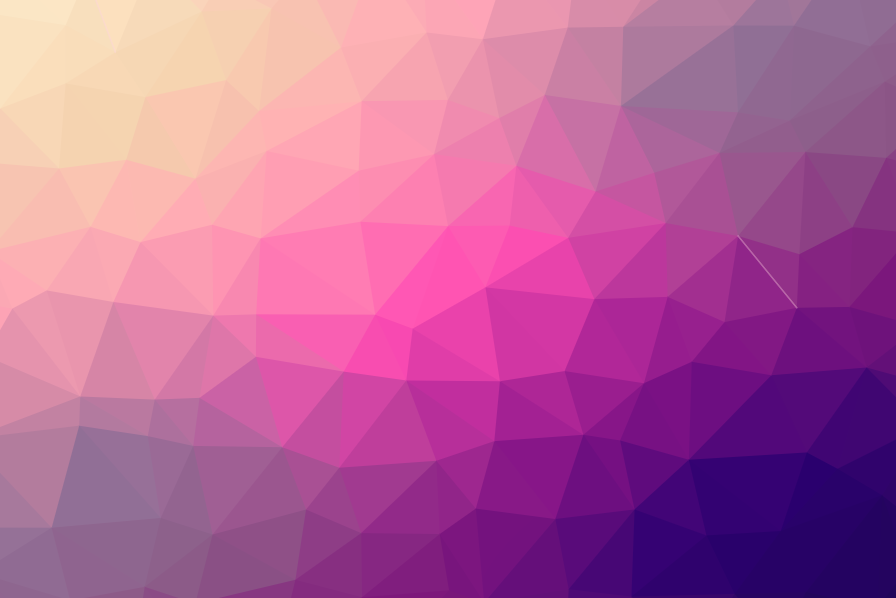
This background is drawn by a Shadertoy shader. Its source:

```glsl
// A low-poly mesh of flat facets running from cream through hot pink to navy.
// A strongly jittered grid is cut into well-shaped triangles, and each one takes the
// colour of a smooth two-axis gradient at its centroid; edges blend by coverage.

const vec2 GRID = vec2(12.4, 8.6);       // cells across the canvas
const vec2 GRID_SHIFT = vec2(0.1, 0.834);

float hash(vec2 p) {
    return fract(sin(dot(p, vec2(127.1, 311.7))) * 43758.5453);
}

// Mesh vertex: jitter stays below half a cell, so cells never cross
vec2 vertex(vec2 id) {
    vec2 jitter = vec2(hash(id), hash(id + 37.4)) - 0.5;
    return id + vec2(0.74, 0.64) * jitter;
}

// Moves a colour towards the next stop while t goes from a to b
vec3 toStop(vec3 colour, vec3 next, float a, float b, float t) {
    return mix(colour, next, clamp((t - a) / (b - a), 0.0, 1.0));
}

// Smooth colour field over the canvas
vec3 gradient(vec2 uv) {
    float t = 0.5 * (uv.x + 1.0 - uv.y);  // top left to bottom right
    float side = abs(uv.x + uv.y - 1.0);  // distance from that diagonal

    // Vivid ramp along the diagonal
    vec3 core = vec3(0.99, 0.91, 0.78);
    core = toStop(core, vec3(0.96, 0.82, 0.68), 0.00, 0.18, t);
    core = toStop(core, vec3(1.00, 0.66, 0.70), 0.18, 0.30, t);
    core = toStop(core, vec3(1.00, 0.49, 0.70), 0.30, 0.40, t);
    core = toStop(core, vec3(1.00, 0.30, 0.70), 0.40, 0.50, t);
    core = toStop(core, vec3(0.76, 0.18, 0.62), 0.50, 0.60, t);
    core = toStop(core, vec3(0.49, 0.07, 0.52), 0.60, 0.71, t);
    core = toStop(core, vec3(0.17, 0.00, 0.44), 0.71, 0.84, t);
    core = toStop(core, vec3(0.13, 0.02, 0.35), 0.84, 1.00, t);

    // Muted mauve ramp towards the two other corners
    vec3 mauve = vec3(1.00, 0.63, 0.72);
    mauve = toStop(mauve, vec3(0.79, 0.52, 0.64), 0.25, 0.36, t);
    mauve = toStop(mauve, vec3(0.57, 0.44, 0.59), 0.36, 0.46, t);
    mauve = toStop(mauve, vec3(0.55, 0.35, 0.53), 0.46, 0.59, t);
    mauve = toStop(mauve, vec3(0.50, 0.10, 0.48), 0.59, 0.72, t);

    return mix(core, mauve, smoothstep(0.1, 0.7, side));
}

float cross2(vec2 a, vec2 b) {
    return a.x * b.y - a.y * b.x;
}

// Signed distance to the line a-b, positive on its left
float edge(vec2 p, vec2 a, vec2 b) {
    return cross2(normalize(b - a), p - a);
}

// Facet colour in rgb, coverage of the pixel in a (colour premultiplied)
vec4 facet(vec2 p, vec2 a, vec2 b, vec2 c, float pixel) {
    float inside = min(edge(p, a, b), min(edge(p, b, c), edge(p, c, a)));
    float cover = clamp(inside / pixel + 0.5, 0.0, 1.0);
    vec2 centre = (a + b + c) / 3.0;
    float shade = hash(floor(centre * 50.0)) - 0.5;
    vec2 uv = (centre - GRID_SHIFT) / GRID;
    vec3 colour = gradient(uv + shade * vec2(0.02, -0.02)) * (1.0 + 0.02 * shade);
    return vec4(colour, 1.0) * cover;
}

// True when the angles at b and d add up to over half a turn (Delaunay test)
bool splitsAtB(vec2 a, vec2 b, vec2 c, vec2 d) {
    float sinB = cross2(c - b, a - b), cosB = dot(c - b, a - b);
    float sinD = cross2(a - d, c - d), cosD = dot(a - d, c - d);
    return sinB * cosD + cosB * sinD < 0.0;
}

void mainImage(out vec4 fragColor, in vec2 fragCoord) {
    vec2 uv = fragCoord / iResolution.xy;
    vec2 p = uv * GRID + GRID_SHIFT;
    float pixel = GRID.y / iResolution.y;

    vec4 sum = vec4(gradient(uv), 1.0) * 0.0001;
    float seam = 0.0;

    // Visit nearby cells, each split along its better diagonal
    for (int j = -1; j <= 1; j++)
    for (int i = -1; i <= 1; i++) {
        vec2 id = floor(p) + vec2(i, j);
        vec2 a = vertex(id);
        vec2 b = vertex(id + vec2(1, 0));
        vec2 c = vertex(id + vec2(1, 1));
        vec2 d = vertex(id + vec2(0, 1));
        if (splitsAtB(a, b, c, d)) {
            vec2 first = a;
            a = b; b = c; c = d; d = first;
        }
        sum += facet(p, a, b, c, pixel) + facet(p, a, c, d, pixel);

        // A few diagonals carry a hairline of light
        vec2 ac = c - a;
        float along = clamp(dot(p - a, ac) / dot(ac, ac), 0.0, 1.0);
        float gap = distance(p, a + ac * along);
        float line = 1.0 - smoothstep(0.004, 0.004 + pixel, gap);
        seam = max(seam, line * step(0.965, hash(id + 71.3)));
    }

    vec3 colour = mix(sum.rgb / sum.a, vec3(1.0, 0.82, 0.88), 0.35 * seam);
    fragColor = vec4(colour, 1.0);
}
```
